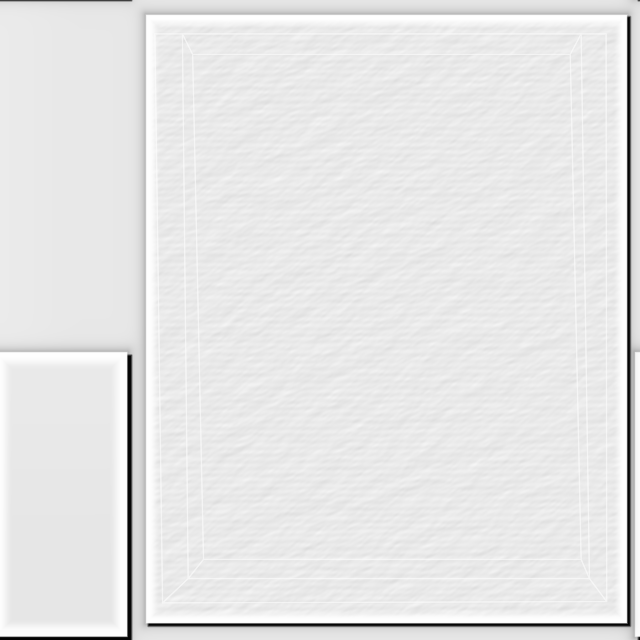
This texture map is drawn by a Shadertoy shader. Its source:

```glsl
// Pale embossed relief: a tall paper panel with skewed bevel lines, beside
// a small panel that wraps around the tile. Box distances give the halos,
// glows and drop shadows; the paper is slanted noise lit by a height difference.

const vec3 RIM_WHITE = vec3(0.995);
const vec3 GROUND = vec3(0.908);
const vec3 SHADOW = vec3(0.015);

float hash(vec2 p) {
    vec3 q = fract(vec3(p.xyx) * 0.1031);
    q += dot(q, q.yzx + 33.33);
    return fract((q.x + q.y) * q.z);
}

float noise(vec2 p) {
    vec2 i = floor(p), f = fract(p);
    f = f * f * (3.0 - 2.0 * f);
    return mix(mix(hash(i), hash(i + vec2(1, 0)), f.x),
               mix(hash(i + vec2(0, 1)), hash(i + vec2(1, 1)), f.x), f.y);
}

float boxDistance(vec2 p, vec2 low, vec2 high) {
    vec2 d = abs(p - 0.5 * (low + high)) - 0.5 * (high - low);
    return length(max(d, 0.0)) + min(max(d.x, d.y), 0.0);
}

float segmentDistance(vec2 p, vec2 a, vec2 b) {
    vec2 ab = b - a;
    return length(p - a - ab * clamp(dot(p - a, ab) / dot(ab, ab), 0.0, 1.0));
}

// Paper height: crumpled slanted fibres plus faint laid rows
float paperHeight(vec2 p) {
    vec2 slanted = vec2(p.x, p.y - 0.38 * p.x);
    float h = 0.0, gain = 0.5;
    vec2 scale = vec2(34.0, 62.0);
    for (int i = 0; i < 3; i++) {
        h += gain * noise(slanted * scale + 17.0 * float(i));
        scale *= 1.9;
        gain *= 0.55;
    }
    float wobble = 1.5 * noise(p * 24.0);
    return h + 0.045 * sin(6.2832 * 96.0 * p.y + wobble);
}

float paperRelief(vec2 p) {
    vec2 toLight = vec2(-0.0012, 0.0024);
    return paperHeight(p) - paperHeight(p + toLight);
}

// Raised slab: grey halo, offset shadow, face with a bright inner rim
vec3 raisedPanel(vec3 color, vec2 p, vec2 low, vec2 high,
                 vec2 drop, float rim, vec3 face, float px) {
    float d = boxDistance(p, low, high);
    float shadowDistance = boxDistance(p - drop, low, high);
    color *= 1.0 - 0.25 * exp(-max(d, 0.0) / 0.007);
    color = mix(color, SHADOW, 1.0 - smoothstep(-0.0015, 0.0035, shadowDistance));
    float glow = 1.0 - smoothstep(0.25 * rim, rim, -d);
    vec3 surface = mix(face, RIM_WHITE, glow);
    float softness = max(0.0016, px);
    return mix(color, surface, 1.0 - smoothstep(-softness, softness, d));
}

float crease(vec2 p, vec2 a, vec2 b, float px) {
    float width = max(0.0019, px);
    return 1.0 - smoothstep(0.0003, width, segmentDistance(p, a, b));
}

// Corners run top left, top right, bottom right, bottom left
float creaseLoop(vec2 p, vec2 corners[4], float px) {
    float line = 0.0;
    for (int i = 0; i < 4; i++)
        line = max(line, crease(p, corners[i], corners[(i + 1) % 4], px));
    return line;
}

// Three nested skewed frames joined by mitre lines
float bevelLines(vec2 p, float px) {
    vec2 outer[4] = vec2[4](vec2(0.242, 0.947), vec2(0.947, 0.947),
                            vec2(0.948, 0.060), vec2(0.254, 0.058));
    vec2 middle[4] = vec2[4](vec2(0.285, 0.947), vec2(0.908, 0.947),
                             vec2(0.921, 0.096), vec2(0.294, 0.096));
    vec2 inner[4] = vec2[4](vec2(0.301, 0.915), vec2(0.891, 0.915),
                            vec2(0.908, 0.126), vec2(0.318, 0.126));
    float line = max(creaseLoop(p, outer, px), creaseLoop(p, middle, px));
    line = max(line, creaseLoop(p, inner, px));
    for (int i = 0; i < 4; i++) {
        line = max(line, crease(p, middle[i], inner[i], px));
        if (i > 1) line = max(line, crease(p, outer[i], middle[i], px));
    }
    return line;
}

void mainImage(out vec4 fragColor, in vec2 fragCoord) {
    vec2 p = fragCoord / iResolution.xy;
    float px = 1.0 / iResolution.y;

    // Smooth ground, a touch darker toward the tall panel
    vec3 color = GROUND + 0.012 * (1.0 - smoothstep(0.0, 0.13, p.x));

    // Small panel, repeated across the tile border
    vec2 wrapped = fract(p + 0.1) - 0.1;
    vec3 smallFace = vec3(0.902 + 0.012 * smoothstep(0.12, 0.42, p.y));
    color = raisedPanel(color, wrapped, vec2(-0.008, 0.005), vec2(0.199, 0.450),
                        vec2(0.0060, -0.0055), 0.028, smallFace, px);

    // Tall paper panel
    vec3 paper = vec3(0.915 + 0.16 * paperRelief(p));
    paper = mix(paper, vec3(0.985), 0.65 * bevelLines(p, px));
    color = raisedPanel(color, p, vec2(0.228, 0.026), vec2(0.980, 0.977),
                        vec2(0.0042, -0.0038), 0.022, paper, px);

    fragColor = vec4(clamp(color, 0.0, 1.0), 1.0);
}
```
